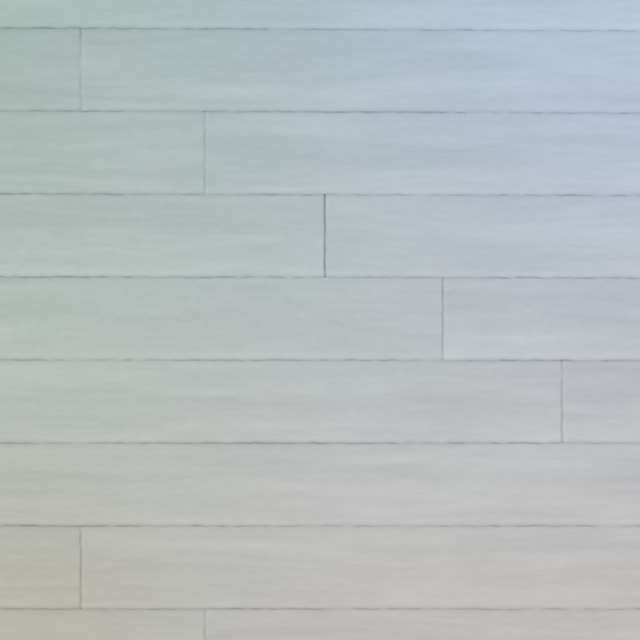
This texture is drawn by a WebGL 2 fragment shader. Its source:

```glsl
#version 300 es
precision highp float;
// Pale wooden planks in staggered rows under soft cool-to-warm light.
// Rows and butt joints come from repeats; stretched, warped noise gives the grain,
// and thin, unevenly worn gaussians draw the seams.
uniform vec2 u_resolution;
out vec4 fragColor;

float hash(vec2 p) {
    vec3 q = fract(p.xyx * vec3(0.1031, 0.1030, 0.0973));
    q += dot(q, q.yzx + 33.33);
    return fract((q.x + q.y) * q.z);
}

// Smooth value noise, centred on zero
float noise(vec2 p) {
    vec2 i = floor(p), f = fract(p);
    f = f * f * (3.0 - 2.0 * f);
    float low = mix(hash(i), hash(i + vec2(1, 0)), f.x);
    float high = mix(hash(i + vec2(0, 1)), hash(i + vec2(1, 1)), f.x);
    return mix(low, high, f.y) - 0.5;
}

// Broad light: green and blue above, warm grey below
vec3 ambient(vec2 p) {
    vec3 warm = mix(vec3(0.735, 0.737, 0.705), vec3(0.752, 0.745, 0.738), smoothstep(0.0, 0.6, p.x));
    vec3 middle = mix(vec3(0.702, 0.745, 0.725), vec3(0.735, 0.760, 0.790), smoothstep(0.0, 1.0, p.x));
    vec3 cool = mix(vec3(0.655, 0.720, 0.700), vec3(0.712, 0.768, 0.852), smoothstep(-0.1, 1.1, p.x));
    vec3 light = mix(warm, middle, smoothstep(0.0, 0.65, p.y));
    light = mix(light, cool, smoothstep(0.45, 1.05, p.y));
    float corner = smoothstep(0.35, 0.0, length(p));
    return light - corner * vec3(0.015, 0.025, 0.035);
}

// Wavy fibres running along the plank, at several scales
float grain(vec2 p, vec2 seed) {
    p += seed;
    p.y += 0.022 * noise(p * vec2(3.0, 8.0)) + 0.005 * noise(p * vec2(14.0, 40.0));
    float bands = 0.030 * noise(p * vec2(1.8, 26.0));
    float streaks = 0.024 * noise(p * vec2(5.0, 70.0));
    float fibres = 0.018 * noise(p * vec2(17.0, 150.0));
    float specks = 0.014 * noise(p * vec2(80.0, 240.0));
    return bands + streaks + fibres + specks;
}

// Soft line whose width never falls below the pixel size
float seam(float d, float width) {
    float w = max(width, 0.7 / u_resolution.y);
    return width / w * exp(-d * d / (w * w));
}

// Uneven seam strength: long fades broken by short gaps
float wear(float along, float id) {
    float fade = 0.9 * noise(vec2(along * 9.0, id));
    return clamp(0.75 + fade + 1.1 * noise(vec2(along * 75.0, id + 5.0)), 0.1, 1.5);
}

void main() {
    vec2 p = gl_FragCoord.xy / u_resolution;

    // Rows, counted downwards, with a slight tilt near the top
    float rowHeight = 0.1297;
    float down = 1.0 - p.y - 0.0435 - 0.005 * p.x * p.y * p.y;
    float line = floor(down / rowHeight + 0.5);
    down += 0.0012 * noise(vec2(p.x * 90.0, line * 7.0));
    float row = floor(down / rowHeight);
    float across = fract(down / rowHeight);

    // Each row shifts its joints by about one sixth of a plank length
    float plankLength = 1.14;
    float stagger = 0.1235 + 0.190 * row + 0.006 * sin(1.05 * row + 0.35);
    float along = (p.x - stagger) / plankLength;
    float plank = floor(along);
    float jointDistance = (along - floor(along + 0.5)) * plankLength;
    jointDistance += 0.0012 * noise(vec2(p.y * 90.0, row));
    float rowDistance = (across - floor(across + 0.5)) * rowHeight;

    // Wood surface with a small tone change from plank to plank
    vec2 id = vec2(plank, row) + 20.0;
    vec2 seed = vec2(hash(id), hash(id + 7.3)) * 9.0;
    float tone = grain(p, seed) + 0.006 * (hash(id + 3.1) - 0.5);
    tone += 0.012 * (smoothstep(0.35, 0.85, across) - 0.5);
    tone += 0.010 * noise(p * 5.0 + 30.0);

    // Dark seams of uneven strength, with a faint shadow and a lit lower edge
    float rowWear = 0.078 * wear(p.x, line * 5.0 + 2.0);
    float darkest = 1.0 - smoothstep(0.0, 0.5, abs(row - 2.0));
    float jointWear = 0.060 * wear(p.y, row + 11.0) + 0.10 * darkest;
    tone -= rowWear * seam(rowDistance, 0.0018) + 0.020 * seam(rowDistance, 0.005);
    tone -= jointWear * seam(jointDistance, 0.0018) + 0.010 * seam(jointDistance, 0.004);
    tone += 0.010 * seam(rowDistance + 0.007, 0.004) + 0.010 * seam(jointDistance - 0.005, 0.002);

    vec3 color = ambient(p) + tone * vec3(1.0, 0.98, 0.94);
    fragColor = vec4(clamp(color, 0.0, 1.0), 1.0);
}
```
